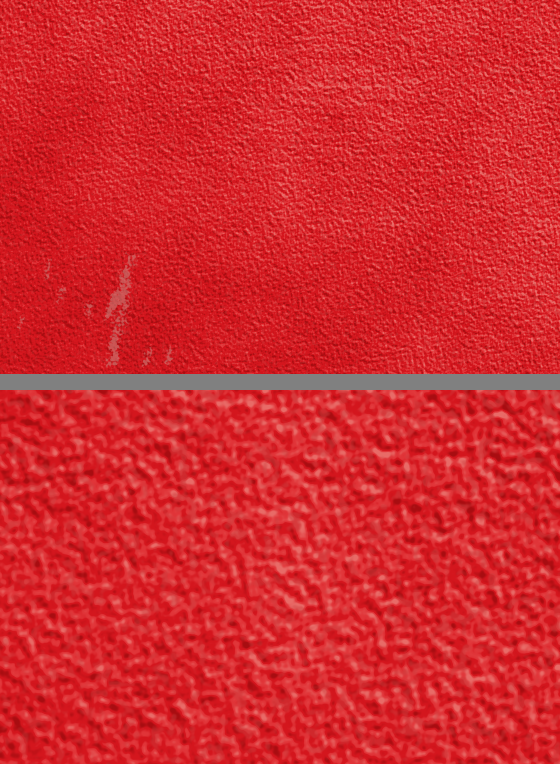
Top, the full canvas; bottom, a detail of the centre.
This texture is drawn by a WebGL 2 fragment shader. Its source:

```glsl
#version 300 es
precision highp float;
// Red painted plaster: a fine pebbled height field lit from the upper right.
// The slope towards the light drives a colour ramp; relief fades to the lower
// left, where pale grainy scuffs wear through the paint.

uniform vec2 u_resolution;
out vec4 fragColor;

// Lengths are in canvas heights
const vec2  LIGHT_DIR    = vec2(0.55, 0.835);
const float GRAIN_FREQ   = 98.0;    // pebbles per canvas height
const float SLOPE_STEP   = 0.0028;  // half distance of the slope probe
const float SLOPE_GAIN   = 2.9;
const float LUMP_FREQ    = 17.0;    // grid of the rare larger lumps
const float LUMP_CHANCE  = 0.22;
const float LUMP_RADIUS  = 0.0058;
const float BRUSH_AMOUNT = 1.1;
const float BLOTCH_AMOUNT = 0.95;
const float SPECKLE_AMOUNT = 0.75;
const float HAZE_AMOUNT  = 0.6;
const int   SCUFF_COUNT  = 8;
const float SCUFF_OPACITY = 0.65;

const vec3 SHADOW = vec3(0.66, 0.05, 0.065);
const vec3 PAINT  = vec3(0.83, 0.085, 0.115);
const vec3 SHEEN  = vec3(0.88, 0.205, 0.22);
const vec3 GLINT  = vec3(0.91, 0.42, 0.405);
const vec3 HAZE   = vec3(0.80, 0.25, 0.25);
const vec3 CHALK  = vec3(0.79, 0.46, 0.44);

// Integer hash: two values in 0..1 per lattice cell
vec2 hash2(vec2 cell) {
    uvec2 v = uvec2(ivec2(cell)) * 1664525u + 1013904223u;
    v.x += v.y * 1664525u;
    v.y += v.x * 1664525u;
    v ^= v >> 16u;
    v.x += v.y * 1664525u;
    v.y += v.x * 1664525u;
    v ^= v >> 16u;
    return vec2(v & 65535u) / 65535.0;
}

float cornerRamp(vec2 cell, vec2 offset) {
    float angle = 6.2832 * hash2(cell).x;
    return dot(vec2(cos(angle), sin(angle)), offset);
}

// Gradient noise, roughly -0.7..0.7
float noise(vec2 p) {
    vec2 i = floor(p), f = p - i;
    vec2 w = f * f * f * (f * (f * 6.0 - 15.0) + 10.0);
    vec2 e = vec2(1.0, 0.0);
    return mix(mix(cornerRamp(i, f), cornerRamp(i + e, f - e), w.x),
               mix(cornerRamp(i + e.yx, f - e.yx), cornerRamp(i + 1.0, f - 1.0), w.x), w.y);
}

// Rare rounded lumps, one candidate per grid cell
float lumps(vec2 p) {
    vec2 cell = floor(p * LUMP_FREQ);
    vec2 pick = hash2(cell + 311.0);
    vec2 centre = (cell + 0.2 + 0.6 * hash2(cell + 77.0)) / LUMP_FREQ;
    float radius = LUMP_RADIUS * mix(0.6, 1.1, pick.y);
    vec2 d = (p - centre) / radius;
    return step(pick.x, LUMP_CHANCE) * exp(-dot(d, d));
}

// Octaves are turned against each other to hide the lattice
float height(vec2 p) {
    vec2 q = mat2(0.8, 0.6, -0.6, 0.8) * p * GRAIN_FREQ;
    vec2 t = mat2(0.8, 0.6, -0.6, 0.8) * q;
    float pebbles = noise(q) + 0.5 * noise(t * 0.53 + 41.0) + 0.5 * noise(t * 1.9 + 17.0);
    return pebbles + 0.75 * lumps(p);
}

float segmentDistance(vec2 p, vec2 a, vec2 b) {
    vec2 ab = b - a;
    return length(p - a - ab * clamp(dot(p - a, ab) / dot(ab, ab), 0.0, 1.0));
}

// One long streak and scattered short ones, all leaning the same way
float scuffs(vec2 p) {
    vec2 q = p + 0.014 * vec2(noise(p * 24.0), noise(p * 24.0 + 50.0));
    float wear = exp(-pow(segmentDistance(q, vec2(0.345, 0.31), vec2(0.30, 0.03)) / 0.019, 2.0));
    for (int i = 0; i < SCUFF_COUNT; i++) {
        vec2 r = hash2(vec2(float(i), 9.0));
        vec2 centre = vec2(0.05 + 0.41 * (float(i) + r.x) / float(SCUFF_COUNT), 0.28 * r.y);
        vec2 reach = vec2(0.006, 0.022) * (0.4 + 0.6 * r.x);
        float d = segmentDistance(q, centre - reach, centre + reach);
        wear += 0.75 * exp(-pow(d / 0.014, 2.0));
    }
    float patchy = 0.8 + 0.9 * noise(p * vec2(30.0, 18.0) + 5.0);
    return clamp(wear * patchy, 0.0, 1.0);
}

void main() {
    vec2 p = gl_FragCoord.xy / u_resolution.y;
    float aspect = u_resolution.x / u_resolution.y;

    // Relief grows from the lower left to the upper right
    float across = dot(p / vec2(aspect, 1.0), vec2(0.5));
    float relief = smoothstep(0.0, 0.85, across);

    // Slope facing the light
    vec2 probe = SLOPE_STEP * LIGHT_DIR;
    float lit = SLOPE_GAIN * (height(p - probe) - height(p + probe));
    lit *= mix(0.6, 1.2, relief);

    // Horizontal brush marks, broad blotches and fine speckle
    vec2 fromBrush = (p - vec2(0.9, 0.74)) / vec2(0.45, 0.2);
    float brush = noise(p * vec2(5.0, 75.0) + 23.0) * (0.25 + exp(-dot(fromBrush, fromBrush)));
    float blotch = noise(p * 3.1 + 3.0) + 0.6 * noise(p * 11.0 + 60.0);
    float speckle = noise(p * 190.0 + 7.0);
    float tone = lit + BRUSH_AMOUNT * brush + BLOTCH_AMOUNT * blotch + SPECKLE_AMOUNT * speckle;
    tone += mix(-0.8, 0.4, relief);

    // Colour ramp from shaded to glossy
    vec3 colour = mix(SHADOW, PAINT, smoothstep(-2.4, -0.5, tone));
    colour = mix(colour, SHEEN, smoothstep(-0.3, 0.75, tone));
    colour = mix(colour, GLINT, smoothstep(0.75, 2.6, tone));

    // Dull haze on part of the grain
    float haze = noise(p * 120.0 + 200.0) + 0.5 * noise(p * 40.0 + 140.0);
    colour = mix(colour, HAZE, HAZE_AMOUNT * smoothstep(0.05, 0.45, haze) * mix(0.4, 1.0, relief));

    // Worn chalky grains
    float grain = noise(p * 135.0 + 90.0) + 0.5 * noise(p * 60.0 + 30.0);
    float wear = scuffs(p);
    float worn = smoothstep(0.3, 0.9, wear + 0.9 * grain) * smoothstep(0.05, 0.4, wear);
    colour = mix(colour, CHALK, SCUFF_OPACITY * worn);

    fragColor = vec4(colour, 1.0);
}
```
